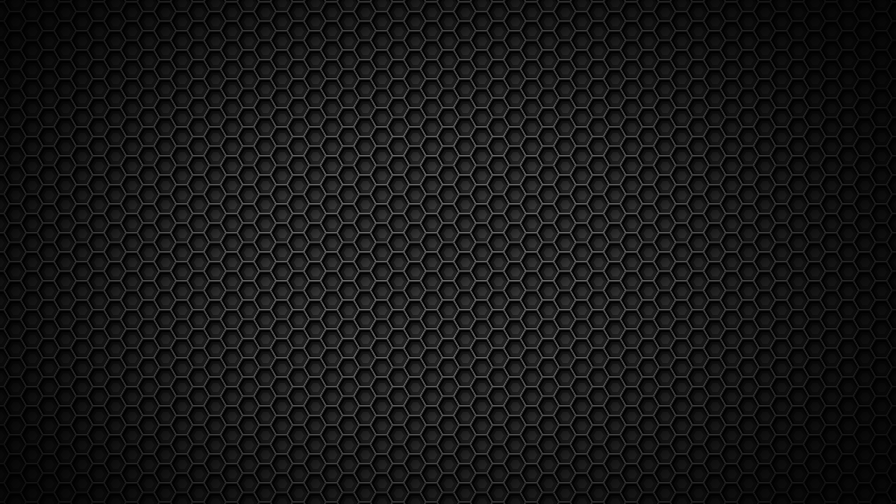
Reproduce this pattern procedurally as a Shadertoy shader.

```glsl
// Dark honeycomb mesh with thin lit rims, recessed plates and a soft vignette.

#define COLUMNS 53.8          // hexagon columns across the canvas
#define ROWS 26.2             // hexagons down one column
#define RIM_HALF 0.045        // half width of the rim, in cell heights
#define PLATE_RADIUS 0.37     // apothem of the recessed plate
#define CORE_RADIUS 0.23      // apothem of the raised core
#define VOID_COLOR vec3(0.012)
#define WALL_COLOR vec3(0.075)
#define PLATE_COLOR vec3(0.105)
#define CORE_COLOR vec3(0.175)
#define RIM_COLOR vec3(0.36)
#define EDGE_LIGHT 0.16       // light left at the corners

const float SQRT3 = 1.7320508;

// Flat-topped hexagonal distance: 0.5 on the border of a unit cell
float hexRadius(vec2 p) {
    p = abs(p);
    return max(p.y, 0.5 * (SQRT3 * p.x + p.y));
}

// Offset from the nearest centre of two interleaved grids
vec2 hexCell(vec2 p) {
    vec2 period = vec2(SQRT3, 1.0);
    vec2 a = (fract(p / period) - 0.5) * period;
    vec2 b = (fract(p / period + 0.5) - 0.5) * period;
    return dot(a, a) < dot(b, b) ? a : b;
}

// Smooth coverage of a hexagon
float hexMask(vec2 p, float radius, float blur) {
    return 1.0 - smoothstep(radius - blur, radius + blur, hexRadius(p));
}

void mainImage(out vec4 fragColor, in vec2 fragCoord) {
    vec2 uv = fragCoord / iResolution.xy;
    vec2 mesh = (uv - 0.5) * vec2(COLUMNS * SQRT3 * 0.5, ROWS);
    vec2 cell = hexCell(mesh);
    float blur = 0.6 * ROWS / iResolution.y;

    // Hollow: shadowed upper left, faint wall at lower right
    float facing = dot(cell, normalize(vec2(0.7, -1.0)));
    vec3 color = mix(VOID_COLOR, WALL_COLOR, smoothstep(0.15, 0.45, facing));

    // Plate and core, slightly offset by the light
    vec2 lit = cell - vec2(0.04, -0.04);
    float slope = clamp(0.95 + 0.9 * facing, 0.5, 1.3);
    color = mix(color, PLATE_COLOR * slope, hexMask(lit, PLATE_RADIUS, blur));
    color = mix(color, CORE_COLOR * slope, hexMask(lit, CORE_RADIUS, blur));

    // Rim: brighter on the lower edges of each cell
    float edge = 0.5 - hexRadius(cell);
    float rim = 1.0 - smoothstep(RIM_HALF - blur, RIM_HALF + blur, edge);
    float glint = mix(0.75, 1.1, smoothstep(0.3, -0.3, cell.y));
    color = mix(color, RIM_COLOR * glint, rim);

    // Vignette
    vec2 spread = (uv - vec2(0.48, 0.50)) * vec2(1.6, 1.25);
    float light = mix(1.0, EDGE_LIGHT, smoothstep(0.18, 1.02, length(spread)));
    fragColor = vec4(color * light, 1.0);
}
```
